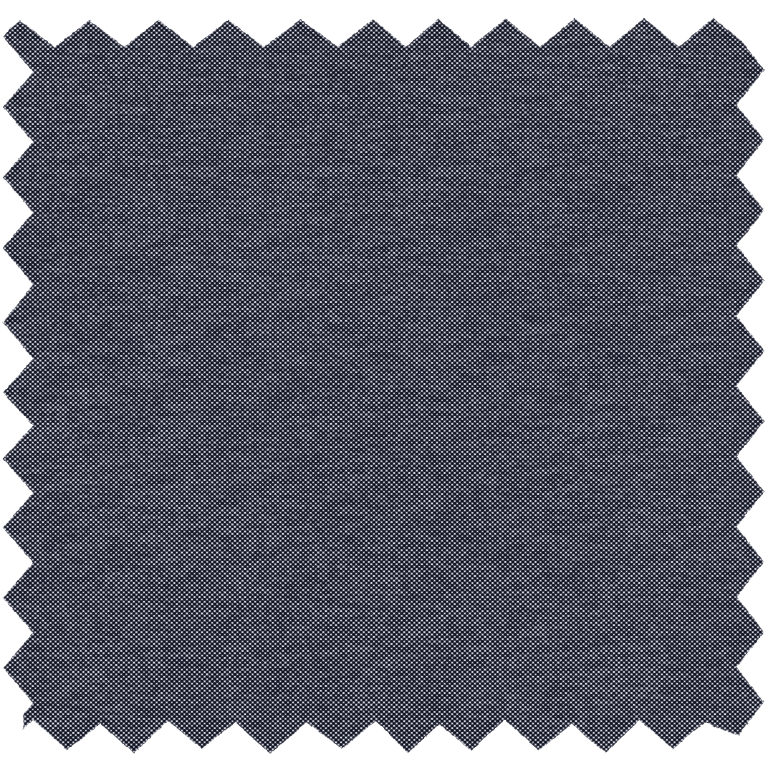
This texture is drawn by a WebGL 1 fragment shader. Its source:

```glsl
precision highp float;
// A swatch of navy and white plain-weave cloth with pinked edges on white.
// Crossed cosines make the staggered thread dots, hashes and layered sines
// vary them, and four triangle waves cut the zigzag border.
uniform vec2 u_resolution;

float hash(vec2 p) {
  return fract(sin(dot(p, vec2(12.99, 78.23))) * 4375.85);
}

// 0 at each outward tooth tip, 1 at each notch
float tooth(float t, float tip, float period) {
  return 2.0 * abs(fract((t - tip) / period + 0.5) - 0.5);
}

// Slight drift of the cutter near the middle of a side
float drift(float t) {
  float d = (t - 0.47) / 0.1;
  return t - 0.008 * exp(-d * d);
}

// Positive inside the cloth; p has its origin at the upper left
float swatch(vec2 p) {
  float x = drift(p.x);
  // The side cuts stop at their last notch, the lower right corner is trimmed
  float leftY = drift(min(p.y, 0.930));
  float rightY = min(p.y, 0.955);
  float trim = 0.023 * smoothstep(0.88, 0.95, p.x);
  float wobble = 0.003 * sin(p.x * 31.0);

  float left = p.x - mix(0.004, 0.043, tooth(leftY, 0.048, 0.0913));
  float right = 1.0 - p.x - mix(0.005, 0.041, tooth(rightY, 0.091, 0.0915));
  float top = p.y - mix(0.027 - 0.004 * p.x, 0.061, tooth(x, 0.026, 0.0903));
  float bottom = 1.0 - p.y - mix(0.022 + trim, 0.060, tooth(x, 0.087, 0.0877)) - wobble;
  return min(min(left, right), min(top, bottom)) * 0.74;
}

vec3 weave(vec2 p) {
  const vec2 threads = vec2(152.0, 328.0);
  vec2 g = p * threads;

  // Staggered flat dots: every second row is shifted by half a dot
  float row = floor(g.y + 0.5);
  float col = floor(g.x - 0.5 * mod(row, 2.0) + 0.5);
  float dots = cos(6.2832 * g.x) * cos(3.1416 * g.y);

  // Uneven yarn: single dots, short streaks along the rows, faint shading
  float fleck = hash(vec2(col, row)) - 0.5;
  float phase = 6.2832 * hash(vec2(row, 3.0));
  float streak = sin(p.x * 37.0 + phase) + 0.7 * sin(p.x * 83.0 - 2.0 * phase);
  float shade = sin(p.x * 9.0 + 2.0 * sin(p.y * 5.0)) * sin(p.y * 11.0 + 1.0);

  float lift = 0.47 + 0.62 * dots + 0.14 * fleck + 0.03 * streak + 0.01 * shade;
  lift = clamp(lift, 0.0, 1.0);
  vec3 navy = vec3(0.055, 0.065, 0.12);
  vec3 paleYarn = vec3(0.83, 0.84, 0.88);
  return mix(navy, paleYarn, lift * lift);
}

void main() {
  vec2 p = gl_FragCoord.xy / u_resolution;
  p.y = 1.0 - p.y;
  float pixel = 1.0 / min(u_resolution.x, u_resolution.y);

  // Cut threads fray a little and pale at the edge
  float inside = swatch(p) + 0.0012 * (hash(floor(p * 290.0)) - 0.5);
  vec3 cloth = weave(p);
  cloth = mix(cloth, vec3(0.62, 0.62, 0.67), 0.3 * (1.0 - smoothstep(0.0, 0.003, inside)));
  float cover = smoothstep(-0.7 * pixel, 0.7 * pixel, inside);
  gl_FragColor = vec4(mix(vec3(1.0), cloth, cover), 1.0);
}
```
